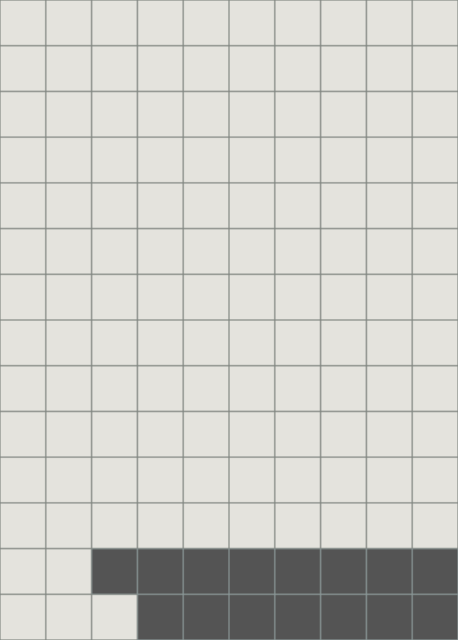
Give the GLSL for this pattern, as a Shadertoy shader.

```glsl
// Draws a pale tiled sheet with thin grey grid lines and a stepped dark block along the bottom.
#define GRID vec2(10.0, 14.0)
#define LINE_WIDTH 0.0273
#define LINE_BLUR 1.6
#define BLOCK_TOP 2.0
#define LOWER_START 3.0
#define UPPER_START 2.0
#define PAPER vec3(0.895, 0.892, 0.868)
#define BLOCK vec3(0.33, 0.33, 0.328)
#define LINE_ON_PAPER vec3(0.50, 0.52, 0.50)
#define LINE_ON_BLOCK vec3(0.54, 0.59, 0.59)

// Soft edge one pixel wide: 0 below the edge, 1 above it
float edge(float x, float at, float pixel) {
    return clamp((x - at) / pixel + 0.5, 0.0, 1.0);
}

// Share of a blur window covered by the nearest line, per axis
vec2 lineCoverage(vec2 cell, vec2 pixel) {
    vec2 dist = abs(fract(cell + 0.5) - 0.5);
    vec2 window = LINE_BLUR * pixel;
    float halfLine = 0.5 * LINE_WIDTH;
    vec2 low = max(dist - 0.5 * window, vec2(-halfLine));
    vec2 high = min(dist + 0.5 * window, vec2(halfLine));
    return max(high - low, 0.0) / window;
}

// Two rows of dark cells, the lower one starting further right
float blockMask(vec2 cell, vec2 pixel) {
    float upper = edge(cell.x, UPPER_START, pixel.x);
    float lower = edge(cell.x, LOWER_START, pixel.x);
    float row = mix(lower, upper, edge(cell.y, 1.0, pixel.y));
    return row * (1.0 - edge(cell.y, BLOCK_TOP, pixel.y));
}

void mainImage(out vec4 fragColor, in vec2 fragCoord) {
    vec2 cell = fragCoord / iResolution.xy * GRID;
    vec2 pixel = GRID / iResolution.xy;

    // Cell fill
    float block = blockMask(cell, pixel);
    vec3 color = mix(PAPER, BLOCK, block);

    // Grid lines, tinted by what lies below
    vec2 lines = lineCoverage(cell, pixel);
    vec3 lineColor = mix(LINE_ON_PAPER, LINE_ON_BLOCK, block);
    float cover = 1.0 - (1.0 - lines.x) * (1.0 - lines.y);
    fragColor = vec4(mix(color, lineColor, cover), 1.0);
}
```
